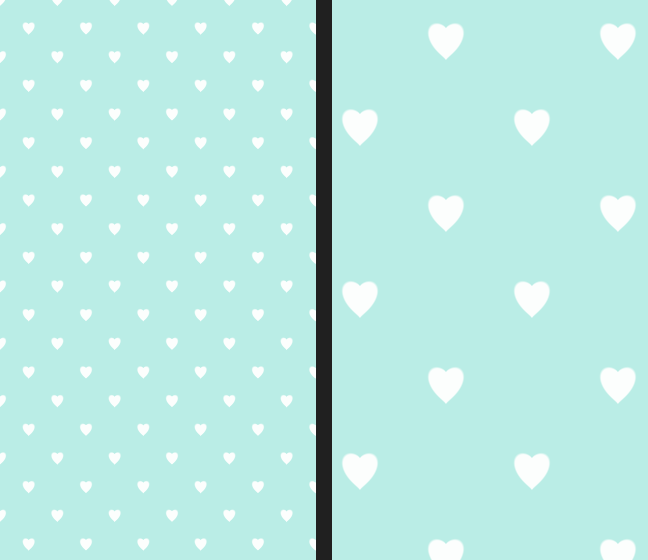
Left: the whole. Right: its middle third, enlarged.
Reproduce this pattern procedurally as a Shadertoy shader.

```glsl
// Small white hearts on a flat mint ground, set in a staggered grid.
// Two square lattices, half a pitch apart, are folded into one cell each;
// the heart is a circle sheared upwards away from its axis.

#define PITCH 0.18141                     // lattice spacing, in canvas widths
#define HEART_HALF vec2(0.0186, 0.0168)   // scale of the unit heart
#define HEART_LIFT 0.15                   // recentres the unit heart vertically
#define LOBE_RISE 0.70                    // how far the lobes rise
#define LOBE_POWER 0.70                   // sharpness of notch and tip
#define SOFTNESS 0.0006                   // extra blur of the edge
#define MINT vec3(0.730, 0.930, 0.900)
#define WHITE vec3(0.988, 0.996, 0.994)

// Approximate signed distance to a heart centred on the origin
float heartDistance(vec2 p) {
    vec2 q = p / HEART_HALF;
    q.y += HEART_LIFT - LOBE_RISE * pow(abs(q.x), LOBE_POWER);
    return (length(q) - 1.0) * HEART_HALF.y;
}

// Offset from the nearest point of a square lattice
vec2 latticeOffset(vec2 p) {
    return (fract(p / PITCH + 0.5) - 0.5) * PITCH;
}

void mainImage(out vec4 fragColor, in vec2 fragCoord) {
    // Width units, measured from the top left corner, y upwards
    vec2 p = (fragCoord - vec2(0.0, iResolution.y)) / iResolution.x;

    // Nearest heart of the two staggered lattices
    float dist = 1.0;
    for (int i = 0; i < 2; i++) {
        vec2 stagger = vec2(0.5 * PITCH * float(i));
        dist = min(dist, heartDistance(latticeOffset(p - stagger)));
    }

    // Smooth edge, about one pixel wide
    float edge = 0.6 / iResolution.x + SOFTNESS;
    float cover = 1.0 - smoothstep(-edge, edge, dist);
    fragColor = vec4(mix(MINT, WHITE, cover), 1.0);
}
```
